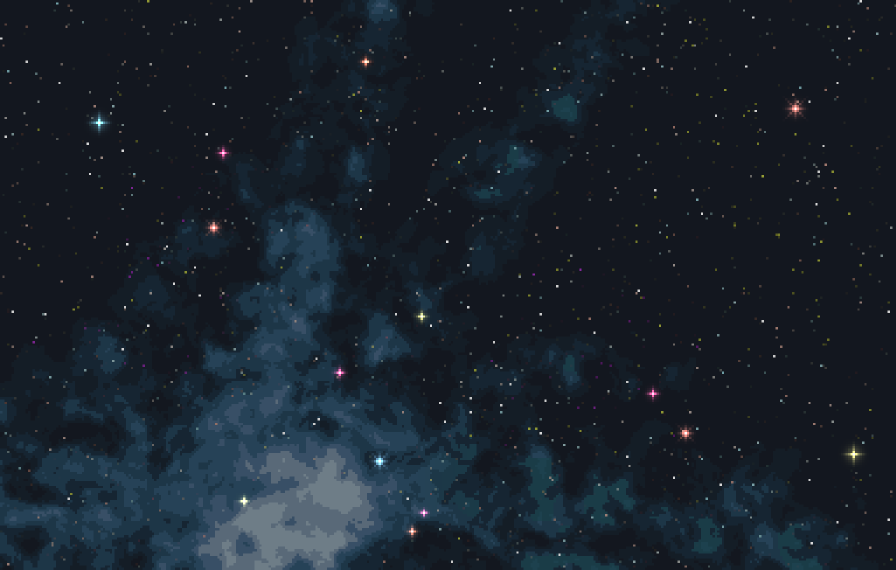
This texture is drawn by a Shadertoy shader. Its source:

```glsl
// A pixel-art night sky: a stepped blue nebula with a pale core and two rising arms,
// strewn with faint coloured stars and a few bright sparkles. Soft bands plus fractal
// noise give a density on a coarse grid, which then picks a shade from a short palette.

#define ROWS 244.0          // grid cells over the canvas height
#define PATCH_FREQ 21.0     // frequency of the largest nebula patches
#define PATCHINESS 1.15     // contrast of the patches
#define STAR_CHANCE 0.016   // share of cells holding a faint star
#define STAR_LIGHT 0.85     // brightness of the faint stars
#define GLOW 0.30           // halo strength of the sparkles
#define SAMPLES 2           // antialiasing samples per axis

const int SHADES = 8;
const vec3 shade[SHADES] = vec3[SHADES](
    vec3(.075, .09, .12), vec3(.08, .115, .15), vec3(.085, .145, .195), vec3(.115, .21, .28),
    vec3(.15, .26, .34), vec3(.22, .31, .40), vec3(.35, .41, .47), vec3(.43, .49, .53));

// Sparkles: position and reach, in canvas heights
const int SPARKLES = 14;
const vec3 sparkle[SPARKLES] = vec3[SPARKLES](
    vec3(.176, .785, .027), vec3(.641, .891, .017), vec3(.391, .731, .019),
    vec3(.373, .600, .020), vec3(.740, .445, .018), vec3(.596, .346, .018),
    vec3(.664, .189, .021), vec3(.430, .119, .016), vec3(.725, .066, .017),
    vec3(.744, .102, .013), vec3(1.147, .311, .019), vec3(1.201, .238, .020),
    vec3(1.397, .811, .025), vec3(1.496, .201, .027));
const int sparkleHue[SPARKLES] = int[SPARKLES](0, 1, 2, 4, 3, 2, 5, 3, 1, 2, 2, 4, 4, 3);

// Hues from index 4 on also get diagonal rays
const vec3 hue[6] = vec3[6](
    vec3(.50, .85, .95), vec3(.95, .50, .36), vec3(.95, .34, .62),
    vec3(.85, .82, .45), vec3(.93, .50, .43), vec3(.55, .82, 1.));

float hash(vec2 p) {
    vec3 h = fract(p.xyx * .1031);
    h += dot(h, h.yzx + 33.33);
    return fract((h.x + h.y) * h.z);
}

float noise(vec2 p) {
    vec2 i = floor(p), f = fract(p);
    f = f * f * (3. - 2. * f);
    return mix(mix(hash(i), hash(i + vec2(1, 0)), f.x),
               mix(hash(i + vec2(0, 1)), hash(i + 1.), f.x), f.y);
}

float fbm(vec2 p) {
    float sum = 0., weight = .5;
    for (int i = 0; i < 4; i++) {
        sum += weight * noise(p);
        p = mat2(.8, .6, -.6, .8) * p * 2. + 17.;
        weight *= .55;
    }
    return sum / 1.01;
}

// Soft band around the segment a-b
float band(vec2 p, vec2 a, vec2 b, float width) {
    vec2 pa = p - a, ba = b - a;
    vec2 d = pa - ba * clamp(dot(pa, ba) / dot(ba, ba), 0., 1.);
    return exp(-dot(d, d) / (width * width));
}

float blob(vec2 p, vec2 c, float radius) {
    vec2 d = (p - c) / radius;
    return exp(-dot(d, d));
}

float nebulaDensity(vec2 p) {
    // Rising arms and the loose cloud on the left
    float d = .27 * band(p, vec2(.49, .42), vec2(.66, 1.04), .105);
    d = max(d, .25 * band(p, vec2(.70, .40), vec2(.87, .68), .10));
    d = max(d, .25 * band(p, vec2(.87, .68), vec2(1.13, 1.02), .075));
    d = max(d, .20 * band(p, vec2(.17, .36), vec2(.42, .66), .085));
    // Low bank, sloping down to the right
    d = max(d, .33 * band(p, vec2(-.1, .12), vec2(.70, .17), .23));
    d = max(d, .31 * band(p, vec2(.72, .18), vec2(1.36, .02), .17));
    d = max(d, .23 * band(p, vec2(.78, .35), vec2(1.16, .36), .065));
    // Lit column and pale core
    d += .25 * band(p, vec2(.42, .08), vec2(.52, .40), .15);
    d += .38 * band(p, vec2(.44, -.02), vec2(.60, .08), .115);
    return d + .16 * blob(p, vec2(.58, .15), .09);
}

vec3 nebula(vec2 p) {
    float d = nebulaDensity(p);
    vec2 warp = vec2(noise(p * 13.), noise(p * 13. + 40.)) - .5;
    float n = fbm((p + warp * .03) * PATCH_FREQ) - .5;
    float v = d + n * PATCHINESS * smoothstep(.03, .24, d) * (1. - .45 * min(d, 1.));
    float level = clamp(floor(v * 8.), 0., 7.);
    vec3 col = shade[int(level)];
    // Teal flecks on the right-hand clouds
    float teal = smoothstep(.70, .90, p.x) * step(.52, noise(p * 18. + 9.));
    return mix(col, vec3(.09, .25, .28), .6 * teal * step(2.5, level));
}

vec3 faintStars(vec2 cell, vec2 p) {
    float yellowZone = blob(p, vec2(1.27, .60), .27);
    float violetZone = blob(p, vec2(.27, .50), .17) + blob(p, vec2(1.03, .36), .16);
    float chance = STAR_CHANCE * (1. + .35 * yellowZone + .5 * violetZone);
    chance *= 1. - .8 * blob(p, vec2(.55, .05), .20);
    float lit = step(hash(cell + 71.), chance);
    float pick = hash(cell + 233.), light = hash(cell + 409.);
    vec3 tint = mix(vec3(.85, .62, .56), vec3(.60, .86, .90), hash(cell + 587.));
    if (pick < .10 + .40 * yellowZone) tint = vec3(.78, .82, .28);
    if (pick > 1. - .45 * violetZone) tint = vec3(.72, .22, .85);
    tint = mix(tint, vec3(1), step(.94, light));
    return lit * tint * STAR_LIGHT * mix(.18, 1., light * light);
}

vec3 sparkles(vec2 cell) {
    vec3 sum = vec3(0);
    for (int i = 0; i < SPARKLES; i++) {
        vec2 a = abs(cell - floor(sparkle[i].xy * ROWS));
        float reach = sparkle[i].z * ROWS, far = max(a.x, a.y);
        float fade = max(0., 1. - far / reach);
        float rays = step(min(a.x, a.y), .5) * fade * fade;
        if (sparkleHue[i] > 3) rays += .7 * step(abs(a.x - a.y), .5) * fade * fade * step(.5, far);
        float halo = GLOW * exp(-dot(a, a) / (reach * reach * .22));
        float core = step(a.x + a.y, 1.5);
        sum += hue[sparkleHue[i]] * (.75 * rays + halo + .25 * core) + .35 * step(far, .5);
    }
    return sum;
}

void mainImage(out vec4 fragColor, in vec2 fragCoord) {
    vec3 col = vec3(0);
    for (int k = 0; k < SAMPLES * SAMPLES; k++) {
        vec2 shift = (vec2(k % SAMPLES, k / SAMPLES) + .5) / float(SAMPLES) - .5;
        vec2 cell = floor((fragCoord + shift) / iResolution.y * ROWS);
        vec2 p = (cell + .5) / ROWS;
        vec3 sky = max(nebula(p), faintStars(cell, p));
        col += min(sky + sparkles(cell), 1.);
    }
    fragColor = vec4(col / float(SAMPLES * SAMPLES), 1);
}
```
